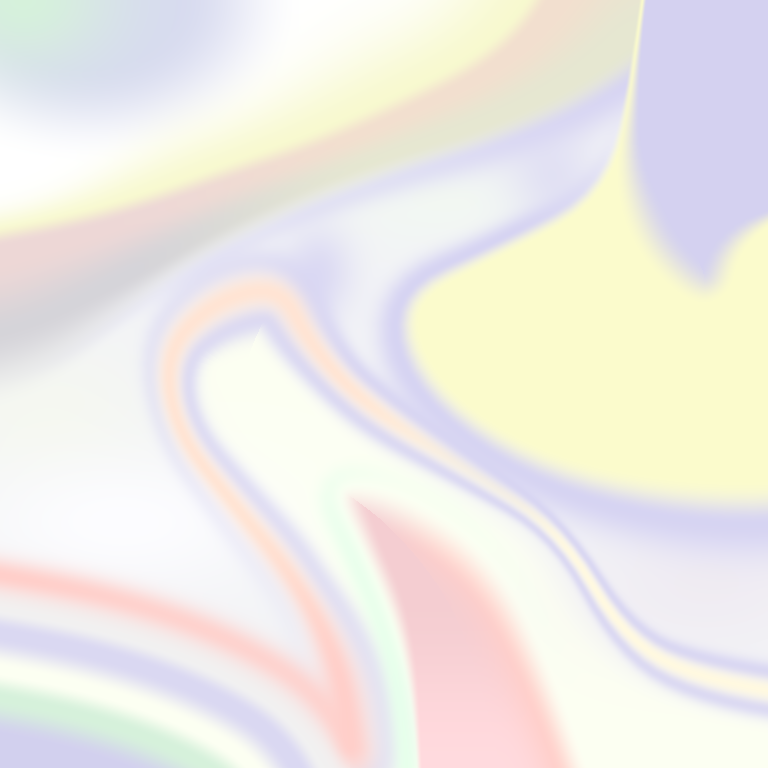
Reproduce this background procedurally as a Shadertoy shader.

```glsl
// Soft pastel marbling: folded ribbons and blurred pools of colour.
// Spline curves give a signed distance and a position along the curve;
// colour ramps across each curve are layered from back to front.

const vec3 LAVENDER = vec3(.84, .83, .95);
const vec3 LEMON = vec3(.985, .985, .8);
const vec3 PEACH = vec3(1, .895, .83);
const vec3 CORAL = vec3(1, .81, .79);
const vec3 ROSE = vec3(.957, .805, .82);
const vec3 MINT = vec3(.84, .945, .86);
const vec3 CREAM = vec3(.99, 1, .95);
const vec3 PEARL = vec3(.952, .956, .965);

// Signed distance (positive left of travel) and position 0..1 on a
// B-spline with nine control points.
vec2 spline(vec2 p, mat3 xs, mat3 ys) {
  float best = 1e5, side = 1., along = 0.;
  vec2 c0 = vec2(xs[0][0], ys[0][0]), c1 = vec2(xs[0][1], ys[0][1]);
  vec2 a = .5 * (c0 + c1);
  for (int i = 2; i < 9; i++) {
    vec2 c2 = vec2(xs[i / 3][i % 3], ys[i / 3][i % 3]);
    vec2 start = .5 * (c0 + c1), end = .5 * (c1 + c2);
    for (float k = 1.; k < 6.5; k++) {
      float t = k / 6.;
      vec2 b = mix(mix(start, c1, t), mix(c1, end, t), t);
      vec2 e = b - a, q = p - a;
      float h = clamp(dot(q, e) / dot(e, e), 0., 1.);
      vec2 r = q - e * h;
      if (dot(r, r) < best) {
        best = dot(r, r);
        side = e.x * q.y < e.y * q.x ? -1. : 1.;
        along = float(i - 2) + (k - 1. + h) / 6.;
      }
      a = b;
    }
    c0 = c1;
    c1 = c2;
  }
  return vec2(side * sqrt(best), along / 7.);
}

// Blend four values spaced evenly along a curve.
float vary(float a, float b, float c, float d, float t) {
  vec3 s = smoothstep(vec3(0, 1, 2), vec3(1, 2, 3), vec3(3. * t));
  return mix(mix(mix(a, b, s.x), c, s.y), d, s.z);
}

float bell(float d, float width) { return exp(-d * d / (width * width)); }

// Soft ellipse: centre in xy, radii in zw.
float glow(vec2 p, vec4 e) { return bell(length((p - e.xy) / e.zw), 1.); }

// Pale ground with faint tints.
vec3 ground(vec2 p, float ribbon) {
  vec3 col = mix(PEARL, CREAM, smoothstep(0., -.06, ribbon));
  col = mix(col, vec3(.96, .97, .94), glow(p, vec4(.06, .45, .14, .1)));
  col = mix(col, vec3(.99, .99, 1), glow(p, vec4(.16, .32, .2, .09)));
  col = mix(col, vec3(.95, .97, .95), glow(p, vec4(.58, .74, .16, .06)));
  col = mix(col, vec3(.94, .925, .95), glow(p, vec4(.92, .24, .16, .09)));
  return mix(col, LAVENDER, .8 * glow(p, vec4(.415, .645, .045, .06)));
}

// Warm core with a lavender line on either side.
vec3 ribbonLayer(vec3 col, vec2 p, float d, float gap, float outer, float inner) {
  float width = gap * .55;
  col = mix(col, LAVENDER, outer * bell(d - gap, width));
  col = mix(col, LAVENDER, inner * bell(d + gap, width));
  vec3 core = mix(PEACH, vec3(1, .975, .88), smoothstep(.42, .65, p.x));
  core = mix(core, CORAL, smoothstep(.35, .1, p.y) * smoothstep(.6, .5, p.x));
  return mix(col, core, bell(d, width));
}

// Parallel stripes below the coral fold.
vec3 foldLayer(vec3 col, vec2 fold) {
  float depth = -fold.x;
  vec3 stripe = mix(vec3(.945), LAVENDER, .85 * smoothstep(.045, .07, depth));
  stripe = mix(stripe, CREAM, smoothstep(.08, .118, depth));
  stripe = mix(stripe, MINT, smoothstep(.125, .155, depth));
  stripe = mix(stripe, LAVENDER - .015, smoothstep(.16, .205, depth));
  col = mix(col, stripe, smoothstep(0., .035, depth));
  return mix(col, CORAL, vary(1., .9, .85, 0., fold.y) * bell(depth, .022));
}

// Yellow, pink and grey sheet of the upper left.
vec3 sheet(vec2 p, vec2 up, vec2 low) {
  float r = length((p - vec2(.12, 1)) / vec2(.28, .215));
  vec3 sky = mix(vec3(1), vec3(.845, .855, .94), smoothstep(1., .4, r));
  sky = mix(sky, MINT, glow(p, vec4(.03, 1, .12, .09)));
  float width = vary(.03, .065, .09, .11, up.y);
  sky = mix(sky, vec3(.97, .975, .81), bell(up.x, width));
  float under = max(-up.x, 0.);
  float across = under / (under + max(low.x, 0.) + .001);
  float right = smoothstep(.15, .5, p.x);
  vec3 pink = mix(vec3(.93, .845, .84), vec3(.95, .875, .81), right);
  vec3 shade = mix(vec3(.835, .83, .85), vec3(.9, .905, .82), right);
  vec3 band = mix(pink, shade, smoothstep(.2, .75, across));
  return mix(band, sky, smoothstep(-.014, .012, up.x));
}

void mainImage(out vec4 fragColor, in vec2 fragCoord) {
  vec2 p = fragCoord / iResolution.xy;

  // Hooked ribbon: rising and falling halves
  vec2 rise = spline(p, mat3(.456,.453,.423,.371,.306,.228,.215,.28,.365), mat3(-.03,.089,.18,.264,.342,.44,.544,.609,.629));
  vec2 fall = spline(p, mat3(.28,.365,.404,.475,.612,.729,.814,.911,1.12), mat3(.609,.629,.551,.473,.388,.31,.167,.115,.082));
  bool rising = abs(rise.x) < abs(fall.x);
  float d = rising ? rise.x : fall.x;
  float gap = rising ? vary(.05, .03, .023, .038, rise.y) : vary(.038, .024, .012, .024, fall.y);
  float outer = rising ? .6 * rise.y : vary(.6, .9, .9, .9, fall.y);
  float inner = rising ? mix(.6, .85, rise.y) : .85;
  vec3 col = ribbonLayer(ground(p, d), p, d, gap, outer, inner);

  // Lower left fold
  vec2 fold = spline(p, mat3(-.08,.04,.143,.247,.339,.404,.456,.482,.495), mat3(.264,.245,.223,.19,.147,.102,.036,-.04,-.12));
  col = foldLayer(col, fold);

  // Rose petal with a mint rim
  vec2 petal = spline(p, mat3(.547,.54,.518,.475,.423,.521,.651,.729,.807), mat3(-.12,.05,.167,.271,.375,.368,.277,.115,-.12));
  col = mix(col, MINT + .06, vary(.9, .8, .2, 0., petal.y) * bell(petal.x - .012, .016));
  vec3 rose = mix(ROSE, ROSE + .05, smoothstep(.22, 0., p.y));
  rose = mix(rose, CORAL, smoothstep(.6, .75, petal.y) * bell(petal.x + .03, .035));
  col = mix(col, rose, smoothstep(0., vary(.008, .03, .06, .045, petal.y), -petal.x));

  // Upper left sheet with lavender below it
  vec2 up = spline(p, mat3(-.08,.08,.195,.3,.404,.52,.625,.69,.73), mat3(.68,.708,.74,.779,.814,.866,.919,.98,1.065));
  vec2 low = spline(p, mat3(-.08,.05,.156,.26,.39,.52,.65,.768,.885), mat3(.5,.53,.603,.672,.737,.785,.824,.876,.96));
  col = mix(col, LAVENDER, low.y * bell(low.x + .015, .01 + .03 * low.y * low.y));
  col = mix(col, LAVENDER, .6 * glow(p, vec4(.72, .77, .06, .06)));
  float blur = vary(.05, .018, .016, .02, low.y);
  col = mix(col, sheet(p, up, low), smoothstep(-blur, blur, low.x));

  // Lemon pool with its rim, then the lavender veil
  vec2 pool = spline(p, mat3(.853,.82,.785,.651,.505,.527,.69,.911,1.12), mat3(1.156,.909,.759,.688,.622,.492,.368,.313,.323));
  vec2 veil = spline(p, mat3(.853,.818,.79,.815,.9,.957,.97,1.03,1.12), mat3(1.156,.896,.775,.672,.59,.61,.675,.72,.766));
  float rim = vary(.004, .018, .028, .045, pool.y);
  col = mix(col, LAVENDER, smoothstep(.1, .35, pool.y) * bell(pool.x, rim));
  col = mix(col, LEMON, smoothstep(0., rim * 1.3, pool.x));
  float edge = vary(.006, .06, .05, .01, veil.y);
  col = mix(col, LAVENDER - .01, smoothstep(0., edge, veil.x - .004));

  fragColor = vec4(col, 1);
}
```
